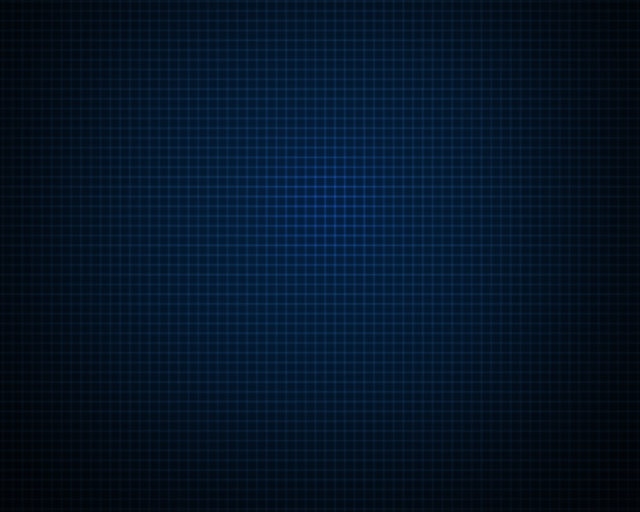
Give the GLSL for this background, as a WebGL 2 fragment shader.

```glsl
#version 300 es
precision highp float;

uniform vec2 u_resolution;
out vec4 fragColor;

#define GRID_PERIOD 0.01526
#define GRID_OFFSET vec2(0.30, 0.12)
#define LINE_WIDTH 0.0018
#define GLOW_CENTER vec2(0.497, 0.335)
#define GLOW_RADIUS 0.42
#define SPOT_CENTER vec2(0.508, 0.318)
#define SPOT_RADIUS 0.095

const vec3 SHADOW = vec3(0.004, 0.012, 0.022);
const vec3 NAVY = vec3(0.006, 0.100, 0.198);
const vec3 THREAD = vec3(0.038, 0.068, 0.100);
const vec3 SPOT_BLUE = vec3(0.010, 0.040, 0.160);

float hash(float n) {
    return fract(sin(n * 12.9898) * 43758.5453);
}

// Soft line repeated along one axis, with a slight change in strength.
float gridLine(float coord, float offset, float seed) {
    float cell = coord / GRID_PERIOD - offset + 0.5;
    float dist = abs(fract(cell) - 0.5) * GRID_PERIOD;
    float width = max(LINE_WIDTH, 0.7 / u_resolution.x);
    float strength = mix(0.85, 1.1, hash(floor(cell) + seed));
    return strength * exp(-pow(dist / width, 2.0));
}

void main() {
    // Canvas widths, measured from the upper left corner.
    vec2 p = vec2(gl_FragCoord.x, u_resolution.y - gl_FragCoord.y) / u_resolution.x;

    // Broad glow fading into the dark corners.
    float glow = exp(-pow(length(p - GLOW_CENTER) / GLOW_RADIUS, 2.5));
    vec3 color = SHADOW + NAVY * glow;

    // Woven grid, brightest inside the glow.
    float vertical = gridLine(p.x, GRID_OFFSET.x, 3.0);
    float horizontal = gridLine(p.y, GRID_OFFSET.y, 71.0);
    float grid = 0.85 * vertical + horizontal;
    color += THREAD * grid * mix(0.28, 1.0, glow);

    // Small saturated spot carried mostly by the lines.
    float spot = exp(-pow(length(p - SPOT_CENTER) / SPOT_RADIUS, 2.0));
    color += SPOT_BLUE * spot * (0.15 + 0.75 * grid);

    fragColor = vec4(color, 1.0);
}
```
